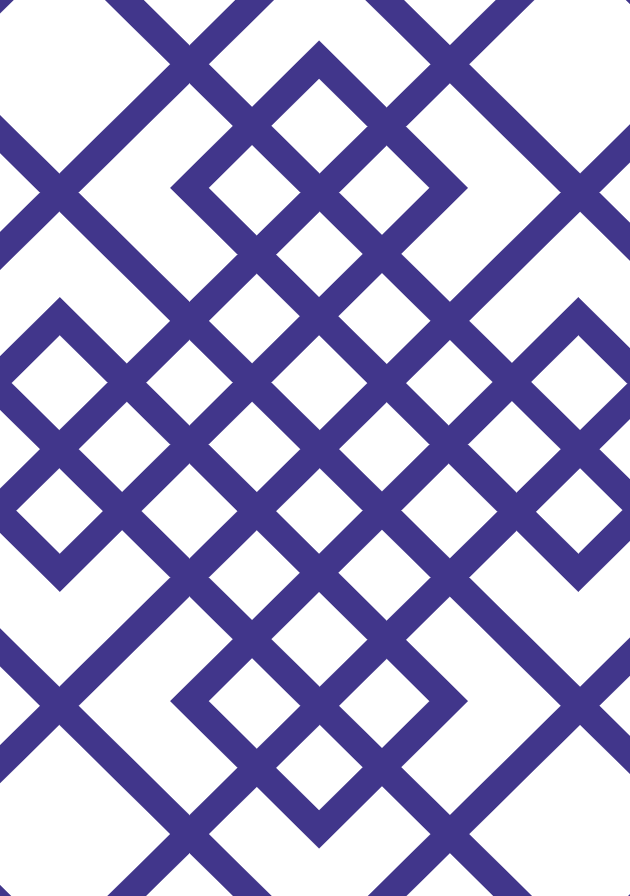
Give the GLSL for this pattern, as a Shadertoy shader.

```glsl
// Violet diagonal lattice overlaid with a cross-shaped knot of looping bands on white.

// Signed distance to the endless diagonals, two units apart
float latticeBands(vec2 p, float halfWidth) {
    vec2 diagonals = vec2(p.x + p.y, p.x - p.y);
    vec2 offset = abs(mod(diagonals + 1.0, 2.0) - 1.0);
    return min(offset.x, offset.y) - halfWidth;
}

// Signed distance to the knot, folded into one quadrant
float knotBands(vec2 p, float halfWidth) {
    vec2 q = abs(p);
    float rise = q.x + q.y;
    float fall = abs(q.x - q.y);

    float centreDiamond = abs(rise - 1.0) - halfWidth;
    // Arms stop at the mitred corners, where the loop ends take over
    float arms = max(abs(fall - 1.0), rise - 3.0) - halfWidth;
    float loopEnds = max(abs(rise - 3.0), 1.0 - fall) - halfWidth;
    return min(centreDiamond, min(arms, loopEnds));
}

void mainImage(out vec4 fragColor, in vec2 fragCoord) {
    vec2 uv = fragCoord / iResolution.y;
    float halfWidth = 0.149;

    // The knot sits slightly above the lattice centre
    float lattice = latticeBands((uv - vec2(0.3568, 0.4987)) / vec2(0.1453, 0.1432), halfWidth);
    float knot = knotBands((uv - vec2(0.3561, 0.5039)) / vec2(0.1447, 0.1432), halfWidth);

    // One pixel across a diagonal edge, in lattice units
    float pixel = 9.8 / iResolution.y;
    float ink = clamp(0.5 - min(lattice, knot) / pixel, 0.0, 1.0);

    vec3 violet = vec3(0.255, 0.212, 0.545);
    fragColor = vec4(mix(vec3(1.0), violet, ink), 1.0);
}
```
